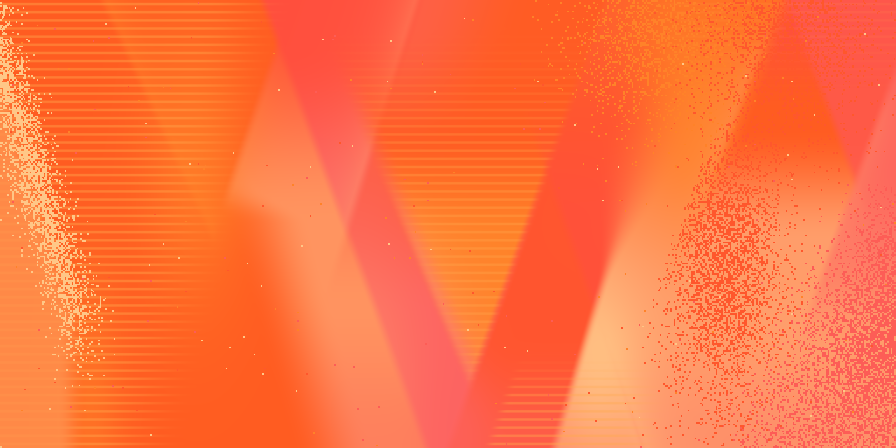
A WebGL 1 fragment shader for this background:

```glsl
precision highp float;
// Warm backdrop of crossing translucent folds with fine ruled lines and speckled edges.

uniform vec2 u_resolution;

#define LINE_COUNT 55.0
#define LINE_STRENGTH 0.42
#define GRAIN_ROWS 256.0
#define EDGE_SOFT 0.014
#define SHEEN_WIDTH 0.06

const vec3 FLAME = vec3(1.0, 0.36, 0.13);
const vec3 RED   = vec3(1.0, 0.31, 0.24);
const vec3 ROSE  = vec3(0.99, 0.39, 0.38);
const vec3 AMBER = vec3(1.0, 0.51, 0.16);
const vec3 PEACH = vec3(1.0, 0.62, 0.42);
const vec3 CREAM = vec3(1.0, 0.78, 0.53);

float hash(vec2 cell) {
  vec3 q = fract(cell.xyx * vec3(0.1031, 0.1030, 0.0973));
  q += dot(q, q.yzx + 33.33);
  return fract((q.x + q.y) * q.z);
}

// Horizontal offset from the line through a and b, positive to its right.
float offset(vec2 p, vec2 a, vec2 b) {
  return p.x - mix(a.x, b.x, (p.y - a.y) / (b.y - a.y));
}

float side(float d) { return smoothstep(-EDGE_SOFT, EDGE_SOFT, d); }

// Light that starts at an edge and fades away on its positive side.
float sheen(float d) { return side(d) * exp(-max(d, 0.0) / SHEEN_WIDTH); }

float glow(vec2 p, vec2 center, vec2 radius) {
  vec2 d = (p - center) / radius;
  return exp(-dot(d, d));
}

float band(float lo, float hi, float soft, float v) {
  return smoothstep(lo - soft, lo + soft, v) * (1.0 - smoothstep(hi - soft, hi + soft, v));
}

void main() {
  vec2 p = gl_FragCoord.xy / u_resolution.y;
  float y = p.y;

  // Fold edges, from left to right
  float wedge    = offset(p, vec2(0.0, 0.86), vec2(0.17, 0.30));
  float streak   = offset(p, vec2(0.23, 1.0), vec2(0.64, 0.115));
  float curtain  = offset(p, vec2(0.638, 0.948), vec2(0.443, 0.375));
  float diamond  = offset(p, vec2(0.508, 0.583), vec2(0.638, 0.115));
  float roseL    = offset(p, vec2(0.633, 0.87), vec2(0.781, 0.466));
  float roseR    = offset(p, vec2(0.9375, 1.0), vec2(0.773, 0.479));
  float amberL   = offset(p, vec2(0.846, 0.635), vec2(1.042, 0.167));
  float amberR   = offset(p, vec2(1.354, 1.0), vec2(1.042, 0.115));
  float redL     = offset(p, vec2(1.211, 0.648), vec2(1.328, 0.31));
  float peachL   = offset(p, vec2(1.406, 0.57), vec2(1.237, 0.0));
  float speckleL = offset(p, vec2(1.745, 1.0), vec2(1.51, 0.40));
  float cornerL  = offset(p, vec2(1.797, 0.896), vec2(1.914, 0.583));
  float cornerR  = offset(p, vec2(2.0, 0.844), vec2(1.823, 0.349));

  // Left field with its amber streaks
  vec3 col = FLAME;
  col = mix(col, AMBER, 0.65 * glow(p, vec2(0.44, 0.62), vec2(0.12, 0.32)));
  col = mix(col, AMBER, 0.5 * sheen(streak) * (1.0 - side(curtain)));
  col = mix(col, AMBER, 0.55 * glow(p, vec2(0.2, 0.1), vec2(0.07, 0.3)));

  // Peach diamond below a red top
  vec3 fold = mix(PEACH, RED, smoothstep(0.5, 0.95, y));
  fold = mix(fold, ROSE, 0.4 * smoothstep(0.35, 0.0, y));
  float body = side(curtain) * smoothstep(-0.02, 0.16, diamond + 0.1 * smoothstep(0.5, 0.6, y));
  col = mix(col, fold, 0.85 * body);
  col = mix(col, AMBER, 0.4 * sheen(curtain) * band(0.5, 0.85, 0.12, y));

  // Rose folds
  vec3 rose = mix(ROSE, RED, smoothstep(0.55, 0.9, y));
  rose = mix(rose, PEACH, 0.5 * glow(p, vec2(0.78, 0.15), vec2(0.14, 0.3)));
  col = mix(col, rose, side(roseL));
  col = mix(col, PEACH, 0.45 * sheen(-roseR) * side(roseL));
  vec3 upper = mix(ROSE, FLAME, 0.45 + 0.5 * smoothstep(0.0, 0.25, roseR));
  col = mix(col, upper, side(roseR) * smoothstep(0.3, 0.75, y));

  // Amber wedge
  vec3 amber = mix(AMBER, FLAME, smoothstep(0.45, 0.72, y));
  amber = mix(amber, RED, 0.35 * smoothstep(0.8, 1.0, y));
  float amberMask = smoothstep(-0.02, 0.05, amberL) * (1.0 - side(amberR));
  float amberArea = amberMask * smoothstep(0.95, 0.6, y);
  col = mix(col, amber, amberArea);
  col = mix(col, PEACH, 0.5 * sheen(amberL) * (1.0 - side(amberR)) * smoothstep(0.7, 0.4, y));

  // Red central folds
  vec3 red = mix(mix(FLAME, RED, 0.5), AMBER, 0.25 * smoothstep(0.7, 1.0, y));
  red = mix(red, ROSE, 0.5 * smoothstep(0.25, 0.0, y));
  col = mix(col, red, side(amberR));
  col = mix(col, ROSE, 0.6 * glow(p, vec2(1.02, 0.06), vec2(0.07, 0.16)));
  col = mix(col, RED, 0.7 * side(redL) * smoothstep(0.8, 0.5, y));

  // Peach field lit from the crossing of two folds
  vec3 peach = mix(PEACH, mix(FLAME, AMBER, 0.55), smoothstep(0.3, 0.85, y));
  peach = mix(peach, ROSE, 0.25 * smoothstep(0.3, 0.0, y));
  float peachEdge = mix(0.015, 0.1, smoothstep(0.35, 0.7, y));
  col = mix(col, peach, smoothstep(-peachEdge, peachEdge, peachL + 0.1 * smoothstep(0.7, 1.0, y)));
  col = mix(col, CREAM, 0.75 * side(peachL) * glow(p, vec2(1.33, 0.2), vec2(0.1, 0.2)));
  col = mix(col, CREAM, 0.35 * sheen(abs(redL)) * side(peachL) * smoothstep(0.35, 0.2, y));
  col = mix(col, AMBER, 0.85 * glow(p, vec2(1.57, 0.7), vec2(0.1, 0.24)));

  // Right folds
  vec3 right = mix(PEACH, FLAME, smoothstep(0.45, 0.72, y));
  right = mix(right, RED, smoothstep(0.75, 0.98, y));
  right = mix(right, ROSE, 0.3 * smoothstep(0.3, 0.0, y));
  col = mix(col, right, smoothstep(-0.02, 0.04, speckleL) * smoothstep(0.25, 0.5, y));
  col = mix(col, PEACH, 0.35 * sheen(-speckleL) * band(0.45, 0.9, 0.1, y));
  col = mix(col, mix(RED, ROSE, 0.45), 0.85 * side(cornerL) * smoothstep(0.45, 0.65, y));
  col = mix(col, ROSE, 0.75 * side(cornerR) * smoothstep(0.2, 0.5, y));
  col = mix(col, PEACH, 0.35 * sheen(cornerR) * band(0.4, 0.8, 0.1, y));

  // Ruled lines
  float ruled = 1.0 - smoothstep(0.06, 0.24, abs(fract(y * LINE_COUNT) - 0.5));
  float footer = side(offset(p, vec2(1.15, 0.17), vec2(1.09, 0.0))) * smoothstep(0.22, 0.08, y);
  float area = max(1.0 - smoothstep(-0.1, 0.1, curtain + 0.1 * y), 0.8 * amberArea);
  area = max(area, footer * (1.0 - smoothstep(1.35, 1.5, p.x)));
  area = max(area, 0.25 * smoothstep(1.4, 1.6, p.x) * smoothstep(0.75, 1.0, y));
  col = mix(col, vec3(1.0, 0.66, 0.3), LINE_STRENGTH * ruled * area);

  // Speckle: each density is the chance that a grain is tinted
  vec2 cell = floor(p * GRAIN_ROWS);
  float grain = hash(cell);
  float leftEdge = max(wedge, p.x - 0.17);
  col = mix(col, mix(AMBER, PEACH, 0.55), 0.85 * smoothstep(0.02, -0.04, leftEdge));
  float pale = 0.7 * exp(-pow(leftEdge / 0.045, 2.0)) * smoothstep(0.1, 0.45, y);
  col = mix(col, CREAM, step(grain, pale));
  float redGrain = 0.6 * glow(p, vec2(1.62, 0.42), vec2(0.1, 0.26)) * side(speckleL + 0.03);
  redGrain = max(redGrain, 0.35 * glow(p, vec2(1.75, 0.93), vec2(0.16, 0.2)));
  col = mix(col, mix(FLAME, RED, 0.4), step(hash(cell + 71.0), redGrain));
  float roseGrain = 0.85 * smoothstep(-0.14, 0.24, offset(p, vec2(2.0, 0.58), vec2(1.76, 0.15)));
  roseGrain *= smoothstep(0.68, 0.45, y) * mix(0.55, 1.0, smoothstep(0.0, 0.3, y));
  col = mix(col, mix(RED, ROSE, 0.7), step(hash(cell + 137.0), roseGrain));
  float amberGrain = 0.35 * glow(p, vec2(1.46, 0.92), vec2(0.14, 0.16));
  col = mix(col, AMBER, step(hash(cell + 211.0), amberGrain));

  gl_FragColor = vec4(col, 1.0);
}
```
